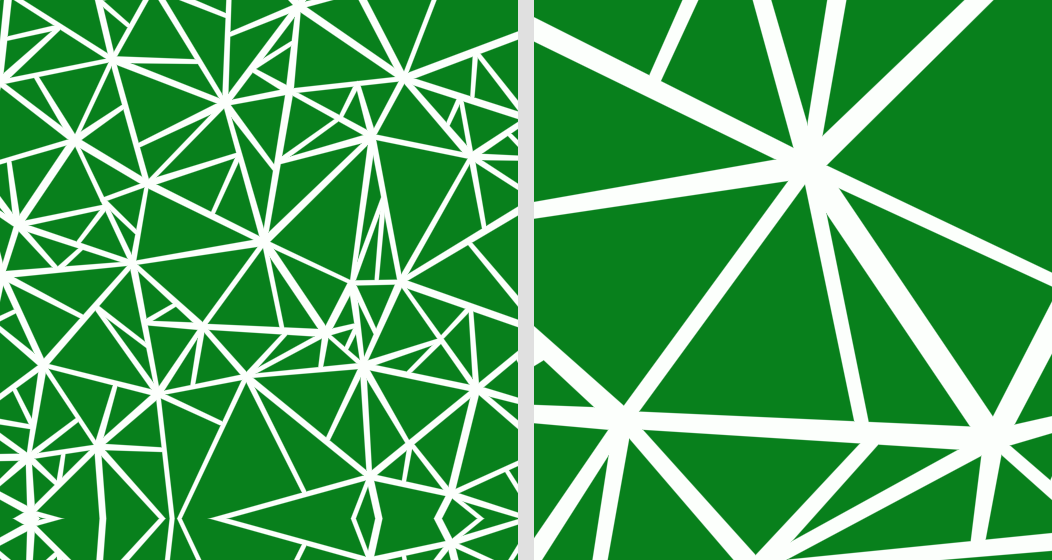
Left: the whole. Right: its middle third, enlarged.
A WebGL 2 fragment shader for this pattern:

```glsl
#version 300 es
precision highp float;

// Green shards parted by tapering white bars, mirrored near the bottom.
// A jittered lattice is cut into triangles by its shorter diagonals; most
// triangles are then split again from a corner to the opposite side.

uniform vec2 u_resolution;
out vec4 fragColor;

float hash(vec2 p) {
  return fract(sin(dot(p, vec2(127.1, 311.7))) * 43758.5453);
}

// Lattice corner pushed away from its regular place
vec2 corner(vec2 id) {
  return id + 0.8 * (vec2(hash(id), hash(id + 37.3)) - 0.5);
}

// Distance to a bar whose half width runs from ra to rb
float taperedBar(vec2 q, vec2 a, vec2 b, float ra, float rb) {
  vec2 ab = b - a;
  float t = clamp(dot(q - a, ab) / dot(ab, ab), 0.0, 1.0);
  return length(q - a - ab * t) - mix(ra, rb, t);
}

// Bar between two corners, with a random half width at each end
float edgeBar(vec2 q, vec2 a, vec2 b, vec2 seed) {
  float ra = mix(0.021, 0.042, hash(seed));
  float rb = mix(0.021, 0.042, hash(seed + 5.7));
  return taperedBar(q, a, b, ra, rb);
}

// Splits triangle abc across its longest side, then sometimes once more
float splitBars(vec2 q, vec2 a, vec2 b, vec2 c, vec2 seed) {
  float ab = distance(a, b), bc = distance(b, c), ca = distance(c, a);
  vec2 apex = a, left = b, right = c;
  if (ab > bc && ab > ca) { apex = c; left = a; right = b; }
  else if (ca > bc) { apex = b; left = c; right = a; }

  float d = 1e3;
  if (hash(seed) < 0.88) {
    vec2 foot = mix(left, right, mix(0.3, 0.7, hash(seed + 1.3)));
    float wide = mix(0.026, 0.044, hash(seed + 2.9));
    d = taperedBar(q, apex, foot, wide, 0.024);
    if (hash(seed + 4.1) < 0.42) {
      vec2 side = hash(seed + 6.7) < 0.5 ? left : right;
      vec2 branch = mix(apex, side, mix(0.35, 0.65, hash(seed + 8.3)));
      d = min(d, taperedBar(q, foot, branch, 0.028, 0.022));
    }
  }
  return d;
}

// All bars that belong to one lattice cell
float cellBars(vec2 q, vec2 id) {
  vec2 a = corner(id), b = corner(id + vec2(1, 0));
  vec2 c = corner(id + vec2(1, 1)), d = corner(id + vec2(0, 1));
  float bars = min(edgeBar(q, a, b, id + 11.1), edgeBar(q, a, d, id + 23.9));

  // Turn the quad so that its shorter diagonal runs from a to c
  if (distance(b, d) < distance(a, c)) {
    vec2 first = a;
    a = b; b = c; c = d; d = first;
  }
  bars = min(bars, edgeBar(q, a, c, id + 41.7));
  bars = min(bars, splitBars(q, a, b, c, id + 53.3));
  return min(bars, splitBars(q, a, c, d, id + 71.9));
}

void main() {
  vec2 p = gl_FragCoord.xy / u_resolution.y;
  p.y = abs(p.y - 0.074);  // mirror line

  // Tilted lattice space
  const float cellSize = 0.175;
  float tilt = 0.42;
  vec2 q = mat2(cos(tilt), sin(tilt), -sin(tilt), cos(tilt)) * p / cellSize + 7.0;

  // Nearest bar among the neighbouring cells
  float d = 1e3;
  for (int y = -1; y <= 1; y++)
    for (int x = -1; x <= 1; x++)
      d = min(d, cellBars(q, floor(q) + vec2(x, y)));

  // Flat colours with an edge about one pixel wide
  float edge = 0.8 / u_resolution.y;
  vec3 green = vec3(0.03, 0.50, 0.11);
  vec3 white = vec3(0.99, 1.0, 0.99);
  fragColor = vec4(mix(white, green, smoothstep(-edge, edge, d * cellSize)), 1.0);
}
```
